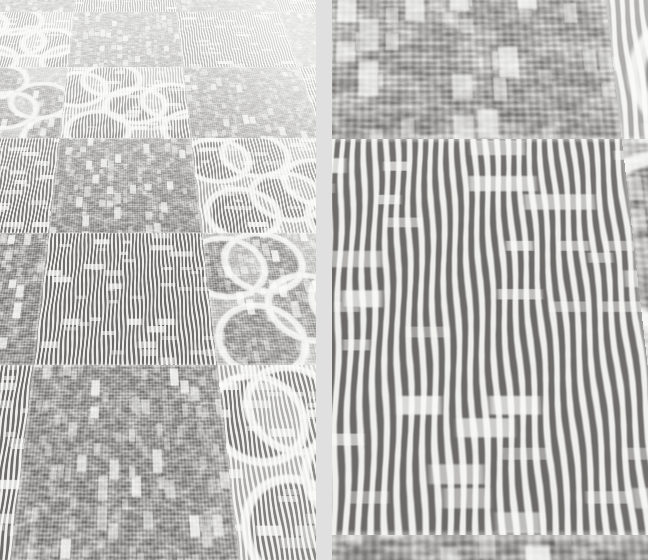
Left, the full canvas; right, a detail of the centre.
Write a Shadertoy shader that draws this texture.

```glsl
// Washed grey patchwork carpet in perspective: striped and mottled tiles, some with rings.

const vec3 PALE = vec3(0.985, 0.985, 0.975);
const vec3 INK = vec3(0.41, 0.405, 0.395);
const float TAU = 6.28319;

float hash(vec2 p) {
    return fract(sin(dot(p, vec2(127.1, 311.7))) * 43758.5);
}

// Distance to the nearest jittered feature point
float cellular(vec2 p) {
    vec2 cell = floor(p);
    float nearest = 2.0;
    for (int y = -1; y <= 1; y++)
    for (int x = -1; x <= 1; x++) {
        vec2 c = cell + vec2(x, y);
        vec2 point = c + vec2(hash(c), hash(c + 37.0));
        nearest = min(nearest, distance(p, point));
    }
    return nearest;
}

// Perspective floor: x counts columns, y counts rows towards the viewer
vec2 floorPlane(vec2 uv) {
    float depth = 1.777 - uv.y;
    return vec2((uv.x - 0.2246) / (depth * 0.2293) + 0.503, 8.063 - 7.234 / depth);
}

// Thread profile that fades to its mean when too fine to resolve
float threads(float x, float pixel) {
    return 0.5 + 0.5 * cos(TAU * x) * (1.0 - smoothstep(0.4, 0.75, pixel));
}

// Soft dashes running along y, staggered from lane to lane
float dashes(vec2 p, vec2 count, float coverage, float seed) {
    vec2 q = p * count;
    float lane = floor(q.x);
    q.y += 7.0 * hash(vec2(lane, seed));
    vec2 cell = vec2(lane, floor(q.y));
    float size = mix(0.28, 0.48, hash(cell + seed + 5.0));
    vec2 edge = abs(fract(q) - 0.5);
    float body = (1.0 - smoothstep(0.34, 0.5, edge.x)) * (1.0 - smoothstep(size - 0.12, size, edge.y));
    return body * step(hash(cell + seed), coverage) * mix(0.55, 1.0, hash(cell + seed + 9.0));
}

// x: ring outline, y: 1 where an odd number of discs overlap
vec2 rings(vec2 p, vec2 tile, float pixel) {
    float outline = 0.0, parity = 0.0;
    for (int i = 0; i < 6; i++) {
        float k = float(i);
        vec2 jitter = vec2(hash(tile + k), hash(tile - k - 3.0)) - 0.5;
        vec2 centre = fract(vec2(0.15, 0.3) + k * vec2(0.42, 0.31)) + 0.1 * jitter;
        float d = length(p - centre) - 0.24;
        outline = max(outline, 1.0 - smoothstep(0.012, 0.026 + pixel, abs(d)));
        float inside = 1.0 - smoothstep(-pixel, pixel, d);
        parity = mix(parity, 1.0 - parity, inside);
    }
    return vec2(outline, parity);
}

// Upright lines interrupted by pale horizontal dashes
float stripedInk(vec2 p, vec2 pixel, float seed) {
    float wear = cellular(p * vec2(24.0, 18.0) + seed);
    float line = threads(p.x * 42.0 + 0.12 * sin(p.y * 19.0 + p.x * 31.0), pixel.x * 42.0);
    line = smoothstep(0.12, 0.88, line + 0.16 * (0.5 - wear));
    float gap = dashes(p.yx, vec2(19.0, 5.5), 0.2, seed);
    gap = max(gap, 0.8 * dashes(p.yx, vec2(31.0, 9.0), 0.1, seed + 4.0));
    return (0.08 + 0.9 * line) * (1.0 - 0.82 * gap);
}

// Cloudy woven ground with pale upright dashes
float mottledInk(vec2 p, vec2 pixel, float seed) {
    float cloud = cellular(p * vec2(13.0, 17.0) + seed);
    float grain = cellular(p * vec2(30.0, 52.0) - seed);
    float weave = threads(p.y * 54.0, pixel.y * 54.0) + threads(p.x * 62.0, pixel.x * 62.0) - 1.0;
    float ink = 0.56 + 0.4 * (0.5 - cloud) + 0.4 * (0.5 - grain) + 0.17 * weave;
    float blank = dashes(p, vec2(19.0, 7.0), 0.2, seed);
    blank = max(blank, 0.6 * dashes(p, vec2(29.0, 11.0), 0.2, seed + 6.0));
    return clamp(ink, 0.0, 1.0) * (1.0 - 0.85 * blank);
}

void mainImage(out vec4 fragColor, in vec2 fragCoord) {
    vec2 uv = fragCoord / iResolution.y;
    vec2 plane = floorPlane(uv);
    vec2 pixel = vec2(1.0 / (0.2293 * (1.777 - uv.y)), 7.234 / pow(1.777 - uv.y, 2.0)) / iResolution.y;
    vec2 tile = floor(plane);
    vec2 p = fract(plane);
    float seed = floor(60.0 * hash(tile + 2.0));

    // Checkerboard of the two grounds
    bool striped = mod(tile.x + tile.y, 2.0) < 0.5;
    float ink = striped ? stripedInk(p, pixel, seed) : mottledInk(p, pixel, seed);

    // Ringed tiles sit on opposite corners of the layout
    bool ringed = tile.y > 0.0 ? tile.x > 0.0 : tile.x <= tile.y;
    if (ringed) {
        vec2 ring = rings(p, tile, max(pixel.x, pixel.y));
        ink *= mix(0.62, 1.0, ring.y) * (1.0 - 0.85 * ring.x);
    }

    // Pale seams, then light flooding in from the far end and the right
    vec2 border = min(p, 1.0 - p);
    ink *= mix(0.65, 1.0, smoothstep(0.0, 0.014, min(border.x, border.y)));
    float glare = 0.68 * smoothstep(0.5, 1.02, uv.y) + 0.22 * smoothstep(0.3, 0.6, uv.x);
    ink *= 1.0 - min(glare, 0.8);

    fragColor = vec4(mix(PALE, INK, ink), 1.0);
}
```
